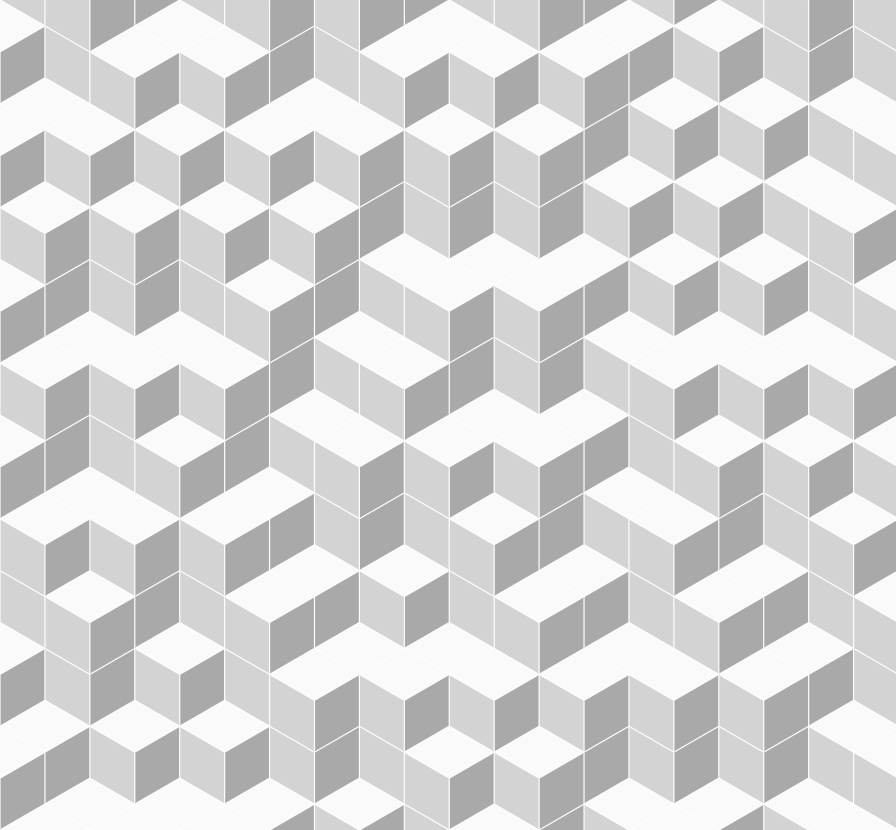
This pattern is drawn by a Shadertoy shader. Its source:

```glsl
// Hexagon grid of shaded cubes, each randomly raised or hollow, with hairline seams.

const float EDGES_DOWN = 16.0;     // cube edge lengths in the canvas height
const float RAISED_SHARE = 0.58;   // share of cubes that stand out
const float SEAM_WIDTH = 0.023;    // in cube edge lengths
const float SEED = 7.0;
const vec3 TOP_COLOR = vec3(0.98);
const vec3 LEFT_COLOR = vec3(0.827);
const vec3 RIGHT_COLOR = vec3(0.663);
const vec3 SEAM_COLOR = vec3(0.995);

const float COS30 = 0.8660254;
const vec2 PERIOD = vec2(2.0 * COS30, 3.0);

float hash(vec2 cell) {
    uvec2 n = uvec2(ivec2(cell + SEED) + 1024);
    uint h = n.x * 73856093u ^ n.y * 19349663u;
    h = (h ^ (h >> 15)) * 739982445u;
    h = (h ^ (h >> 12)) * 695872825u;
    return float((h ^ (h >> 15)) & 65535u) / 65536.0;
}

// Offset from the centre of the nearest pointy-topped hexagon
vec2 hexOffset(vec2 p) {
    vec2 a = p - PERIOD * floor(p / PERIOD + 0.5);
    vec2 b = p - PERIOD * (floor(p / PERIOD) + 0.5);
    return dot(a, a) < dot(b, b) ? a : b;
}

// Distance to the hexagon outline, positive inside
float hexBorder(vec2 q) {
    q = abs(q);
    return COS30 - max(q.x, 0.5 * q.x + COS30 * q.y);
}

// Antialiased step across a signed distance
float cover(float d, float pixel) {
    return clamp(d / pixel + 0.5, 0.0, 1.0);
}

void mainImage(out vec4 fragColor, in vec2 fragCoord) {
    float pixel = EDGES_DOWN / iResolution.y;
    vec2 p = fragCoord * pixel - vec2(0.0, EDGES_DOWN);

    // Hollow cubes are raised cubes turned half around
    vec2 q = hexOffset(p);
    vec2 cell = floor((p - q) / (0.5 * PERIOD) + 0.5);
    if (hash(cell) > RAISED_SHARE) q = -q;

    // Three faces
    float topFace = COS30 * q.y - 0.5 * abs(q.x);
    vec3 color = mix(LEFT_COLOR, RIGHT_COLOR, cover(q.x, pixel));
    color = mix(color, TOP_COLOR, cover(topFace, pixel));

    // Seams along the outline and the inner edges
    float innerEdge = topFace > 0.0 ? topFace : min(-topFace, abs(q.x));
    float seam = min(innerEdge, abs(hexBorder(q)));
    color = mix(color, SEAM_COLOR, cover(0.5 * SEAM_WIDTH - seam, pixel));

    fragColor = vec4(color, 1.0);
}
```
